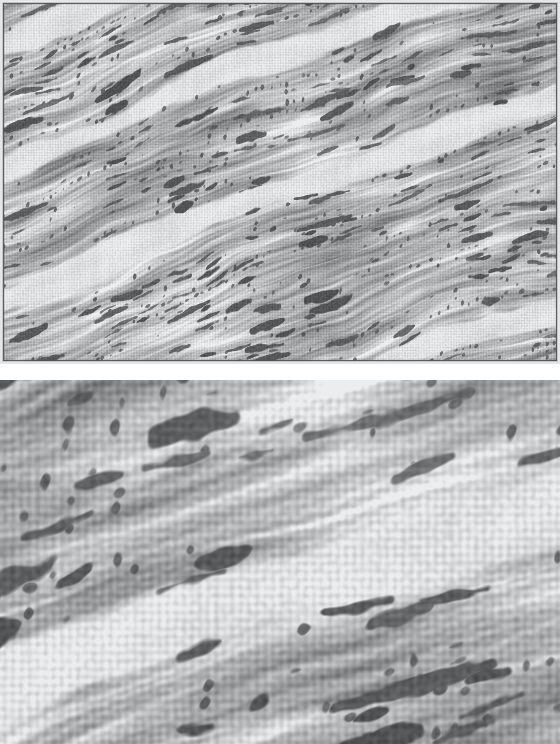
Top, the full canvas; bottom, a detail of the centre.
Reproduce this texture procedurally as a Shadertoy shader.

```glsl
vec2 hash2(vec2 p) {
    return fract(sin(vec2(dot(p, vec2(127.1, 311.7)), dot(p, vec2(269.5, 183.3)))) * 43758.5);
}

float gradientDot(vec2 cell, vec2 offset) {
    float angle = 6.2832 * hash2(cell).x;
    return dot(vec2(cos(angle), sin(angle)), offset);
}

float noise(vec2 p) {
    vec2 i = floor(p), f = p - i;
    vec2 w = f * f * f * (f * (f * 6.0 - 15.0) + 10.0);
    vec2 e = vec2(1, 0);
    return mix(mix(gradientDot(i, f), gradientDot(i + e, f - e), w.x),
               mix(gradientDot(i + e.yx, f - e.yx), gradientDot(i + 1.0, f - 1.0), w.x), w.y);
}

// Straightens the rising, bending bundles into horizontal bands.
vec2 alongFibres(vec2 p) {
    float bend = 0.05 * noise(p * 2.6 + 4.0) + 0.012 * noise(p * 8.0);
    return vec2(p.x, p.y - 0.46 * p.x + 0.06 * p.x * p.x + bend);
}

// Pale clefts between the bundles.
float cleft(vec2 q) {
    float d = min(min(abs(q.y - 0.17), abs(q.y - 0.53)),
                  min(abs(q.y - 0.88), abs(q.y + 0.41)));
    float halfWidth = 0.036 + 0.025 * noise(q * vec2(4, 3)) + 0.012 * noise(q * vec2(16, 30));
    return smoothstep(0.007, -0.007, d - halfWidth);
}

// Scattered dark bodies: long cells give streaks, square cells give beads.
float bodies(vec2 q, vec2 size, float seed, float density, vec2 clustering) {
    float ink = 0.0;
    float ragged = 0.006 * noise(q * vec2(45, 80) + seed);
    float blur = max(0.0022, 0.8 / iResolution.y);
    vec2 home = floor(q / size);
    for (int j = -1; j <= 1; j++)
    for (int i = -1; i <= 1; i++) {
        vec2 id = home + vec2(i, j);
        vec2 place = hash2(id + seed), shape = hash2(id + seed + 37.0);
        vec2 kind = hash2(id + seed + 71.0);
        vec2 centre = (id + 0.25 + 0.5 * place) * size;
        float chance = density + 1.1 * noise(centre * clustering + seed);
        if (kind.x > chance || cleft(centre) > 0.4) continue;

        vec2 d = q - centre;
        d.y -= d.x * 0.3 * (kind.y - 0.5);
        float radius = size.y * mix(0.11, 0.31, shape.y);
        float reach = max(size.x * mix(0.13, 0.42, shape.x) - radius, 0.0);
        float taper = 1.0 - 0.5 * smoothstep(0.0, 1.0, abs(d.x) / (reach + radius));
        float dist = length(vec2(max(abs(d.x) - reach, 0.0), d.y)) - radius * taper + ragged;
        ink = max(ink, smoothstep(blur, -blur, dist) * mix(0.7, 1.0, shape.y));
    }
    return ink;
}

void mainImage(out vec4 fragColor, in vec2 fragCoord) {
    vec2 p = fragCoord / iResolution.y;
    vec2 q = alongFibres(p);

    // Grey tissue with fine lengthwise fibres
    float tone = 0.685 + 0.12 * noise(p * 3.0)
               + 0.22 * noise(q * vec2(2.5, 22))
               + 0.20 * noise(q * vec2(4, 60))
               + 0.14 * noise(q * vec2(9, 120));
    tone += 0.10 * smoothstep(0.09, 0.0, abs(noise(q * vec2(1.8, 17) + 9.0)));
    tone = mix(tone, 0.88 + 0.06 * noise(q * vec2(8, 25)), cleft(q));

    // Stained bodies: broad streaks, slim streaks, rows of beads
    float ink = bodies(q, vec2(0.20, 0.046), 3.0, 0.46, vec2(2, 7));
    ink = max(ink, bodies(q, vec2(0.09, 0.024), 19.0, 0.26, vec2(3, 14)));
    ink = max(ink, 0.85 * bodies(q, vec2(0.021, 0.022), 53.0, 0.16, vec2(3, 28)));
    tone = mix(tone, 0.32, ink);

    // Halftone screen, grain and faint vertical banding
    vec2 dots = 6.2832 * 95.0 * vec2(p.x + p.y, p.y - p.x) * 0.7071;
    tone += 0.06 * sin(dots.x) * sin(dots.y) * (1.0 - 0.6 * ink);
    tone += 0.08 * noise(p * 165.0) + 0.03 * noise(p * vec2(60, 2));

    // Thin ruled frame on a paper margin
    vec2 middle = 0.5 * iResolution.xy / iResolution.y;
    vec2 edge = abs(p - middle) - middle + 0.0095;
    float border = max(edge.x, edge.y);
    float px = 1.0 / iResolution.y;
    tone = mix(tone, 0.90, smoothstep(-px, px, border));
    tone = mix(tone, 0.26, smoothstep(px, -px, abs(border) - 0.0014));

    vec3 color = clamp(tone, 0.0, 0.93) + vec3(-0.004, 0.0, 0.007);
    fragColor = vec4(color, 1.0);
}
```
